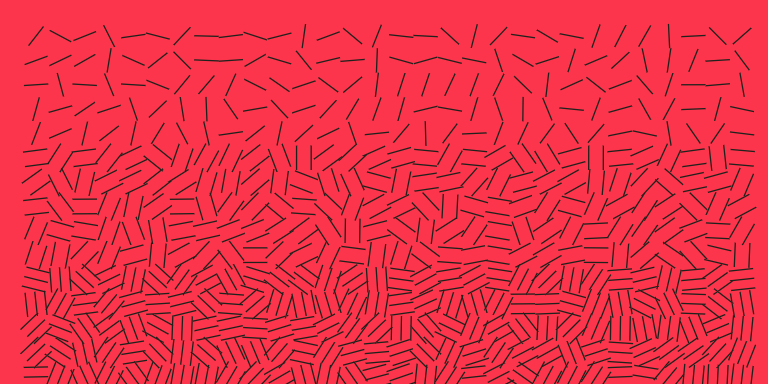
This pattern is drawn by a Shadertoy shader. Its source:

```glsl
// Grid of randomly turned dark strokes on red: single, then double, then triple going down.

#define PAPER vec3(0.992, 0.208, 0.298)
#define INK vec3(0.12, 0.13, 0.11)
#define CELL 0.0634          // cell size, in canvas heights
#define MARGIN 0.0622        // gap at the left and top
#define COLUMNS 30.0
#define ROWS 16.0
#define BAND_ROWS 5.0        // rows before one more stroke is added
#define MAX_STROKES 3.0
#define STROKE_WIDTH 0.0034  // in canvas heights
#define TURN 5.0             // range of random rotation, in radians
#define SEED 17.0

float hash(vec2 cell) {
    vec3 p = fract((cell.xyx + SEED) * vec3(0.1031, 0.1030, 0.0973));
    p += dot(p, p.yzx + 33.33);
    return fract((p.x + p.y) * p.z);
}

// Signed distance to a flat-ended upright stroke, one cell long
float strokeDistance(vec2 p, float halfWidth) {
    vec2 edge = abs(p) - vec2(halfWidth, 0.5);
    return length(max(edge, 0.0)) + min(max(edge.x, edge.y), 0.0);
}

// Distance to the turned bundle of parallel strokes in one cell
float bundleDistance(vec2 p, vec2 cell) {
    float angle = TURN * hash(cell);
    float c = cos(angle), s = sin(angle);
    vec2 local = vec2(c * p.x + s * p.y, c * p.y - s * p.x);

    float count = min(1.0 + floor(cell.y / BAND_ROWS), MAX_STROKES);
    float spacing = 1.0 - 0.2 * count;
    float nearest = 10.0;
    for (float i = 0.0; i < count; i++) {
        float offset = (i - 0.5 * (count - 1.0)) * spacing;
        float d = strokeDistance(local - vec2(offset, 0.0), 0.5 * STROKE_WIDTH / CELL);
        nearest = min(nearest, d);
    }
    return nearest;
}

void mainImage(out vec4 fragColor, in vec2 fragCoord) {
    // Grid coordinates, with rows counted from the top
    vec2 uv = vec2(fragCoord.x, iResolution.y - fragCoord.y) / iResolution.y;
    vec2 grid = (uv - MARGIN) / CELL;
    vec2 home = floor(grid);

    // Turned strokes reach into neighbouring cells
    float nearest = 10.0;
    for (int y = -1; y <= 1; y++) {
        for (int x = -1; x <= 1; x++) {
            vec2 cell = home + vec2(x, y);
            bool inside = all(greaterThanEqual(cell, vec2(0.0)))
                       && all(lessThan(cell, vec2(COLUMNS, ROWS)));
            if (inside) nearest = min(nearest, bundleDistance(grid - cell - 0.5, cell));
        }
    }

    // One-pixel smooth edge
    float coverage = clamp(0.5 - nearest * CELL * iResolution.y, 0.0, 1.0);
    fragColor = vec4(mix(PAPER, INK, coverage), 1.0);
}
```
